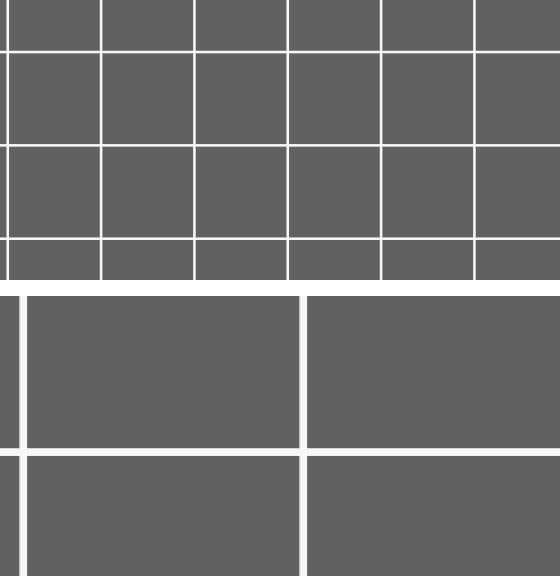
Top, the full canvas; bottom, a detail of the centre.
Give the GLSL for this pattern, as a WebGL 1 fragment shader.

```glsl
precision highp float;

uniform vec2 u_resolution;

// Lengths are fractions of the canvas height.
const float CELL_SIZE = 1.0 / 3.0;
const float LINE_WIDTH = 0.0092;
const vec2 GRID_ORIGIN = vec2(0.0277, 0.1475);
const vec3 TILE_COLOR = vec3(0.38);
const vec3 LINE_COLOR = vec3(0.97);

// Distance along each axis to the nearest grid line.
vec2 gridDistance(vec2 p) {
    vec2 cell = (p - GRID_ORIGIN) / CELL_SIZE;
    return abs(fract(cell + 0.5) - 0.5) * CELL_SIZE;
}

void main() {
    float pixel = 1.0 / u_resolution.y;
    vec2 p = gl_FragCoord.xy * pixel;

    // Edges blend linearly over one pixel.
    vec2 edge = gridDistance(p) - 0.5 * LINE_WIDTH;
    vec2 coverage = clamp(0.5 - edge / pixel, 0.0, 1.0);
    float line = max(coverage.x, coverage.y);

    gl_FragColor = vec4(mix(TILE_COLOR, LINE_COLOR, line), 1.0);
}
```
